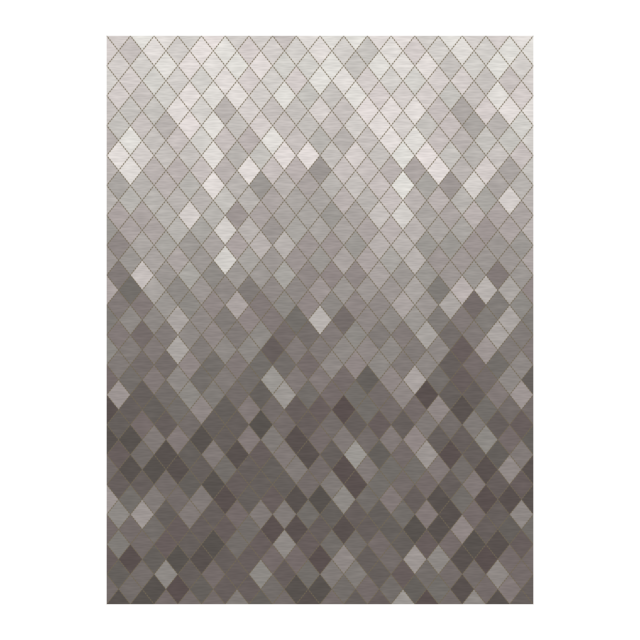
This pattern is drawn by a Shadertoy shader. Its source:

```glsl
// Woven rug of stitched diamonds fading from pale to dark grey, centred on white.

float hash(vec2 p) {
    vec3 q = fract(p.xyx * vec3(0.1031, 0.1030, 0.0973));
    q += dot(q, q.yzx + 33.33);
    return fract((q.x + q.y) * q.z);
}

// Distance to the nearest scattered point
float cellular(vec2 p) {
    vec2 cell = floor(p);
    float nearest = 2.0;
    for (int y = -1; y <= 1; y++)
    for (int x = -1; x <= 1; x++) {
        vec2 id = cell + vec2(x, y);
        vec2 point = id + vec2(hash(id), hash(id + 57.0));
        nearest = min(nearest, distance(p, point));
    }
    return nearest;
}

// Colour of one diamond, from its centre in columns and rows
vec3 diamondColor(vec2 center) {
    float depth = 1.0 - center.y / 19.0;
    float drift = 0.045 * cos(0.8 * center.x) + 0.025 * sin(1.9 * center.x + 0.6 * center.y);
    float h = hash(center * 2.0 + 11.0);
    float accent = hash(center * 2.0 + 83.0);

    // Gradient with stepped variation, stronger towards the dark end
    float tone = 0.11 + 0.86 * (1.0 - smoothstep(-0.05, 0.82, depth + drift));
    tone += (h - 0.5) * mix(0.16, 0.28, smoothstep(0.3, 0.7, depth));
    tone += 0.24 * step(0.87, accent) - 0.12 * step(accent, 0.08);
    tone = clamp(floor(tone * 10.0 + 0.5) / 10.0, 0.0, 1.0);

    vec3 color = mix(vec3(0.35, 0.32, 0.31), vec3(0.89, 0.87, 0.855), tone);
    return color + (hash(center * 2.0 + 31.0) - 0.5) * vec3(0.012, -0.012, 0.0);
}

vec3 rug(vec2 uv, float px) {
    vec2 halfSize = vec2(0.3333, 0.444);
    vec2 grid = ((uv - 0.5) / halfSize * 0.5 + 0.5) * vec2(18.0, 19.0);

    // Diagonal axes: every whole number is a stitched line
    vec2 diag = vec2(grid.x + grid.y, grid.x - grid.y);
    vec2 id = floor(diag) + 0.5;
    vec3 color = diamondColor(vec2(id.x + id.y, id.x - id.y) * 0.5);

    // Horizontal yarn streaks
    float yarn = cellular(uv * vec2(55.0, 330.0)) + 0.6 * cellular(uv * vec2(18.0, 110.0) + 7.0);
    color *= 1.0 + 0.085 * (yarn - 0.78);

    // Beaded stitches along both diagonals
    vec2 lineDist = abs(fract(diag + 0.5) - 0.5) / 34.4;
    vec2 bead = 0.62 + 0.38 * cos(6.28318 * 7.0 * diag.yx);
    vec2 stitch = (1.0 - smoothstep(0.0009 - 0.5 * px, 0.0009 + 0.5 * px, lineDist)) * bead;
    color = mix(color, vec3(0.45, 0.41, 0.33), 0.85 * max(stitch.x, stitch.y));

    // White surround
    vec2 outside = abs(uv - 0.5) - halfSize;
    float edge = max(outside.x, outside.y);
    return mix(color, vec3(1.0), smoothstep(-0.5 * px, 0.5 * px, edge));
}

void mainImage(out vec4 fragColor, in vec2 fragCoord) {
    float px = 1.0 / iResolution.y;
    vec3 color = vec3(0.0);

    // Four samples per pixel smooth the diamond borders
    for (int i = 0; i < 4; i++) {
        vec2 offset = vec2(i % 2, i / 2) * 0.5 - 0.25;
        color += 0.25 * rug((fragCoord + offset) / iResolution.xy, px);
    }
    fragColor = vec4(color, 1.0);
}
```
